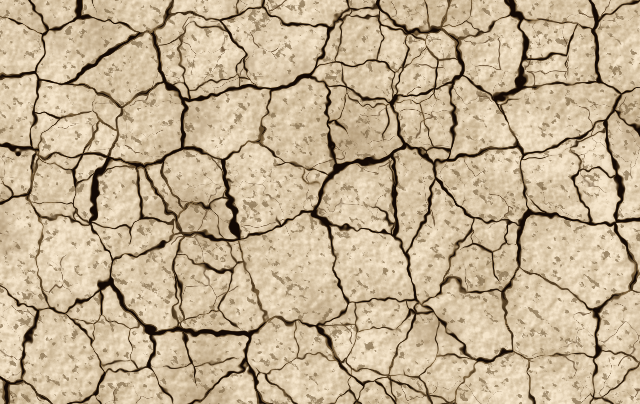
Reproduce this texture procedurally as a WebGL 1 fragment shader.

```glsl
precision highp float;
// Sun-baked mud split into irregular plates by dark, ragged cracks.
// Warped Voronoi borders at three scales give the main, side and hairline
// cracks; layered value noise gives the stained, gritty ground.

uniform vec2 u_resolution;

vec2 hash2(vec2 p) {
  vec3 q = fract(p.xyx * vec3(0.1031, 0.1030, 0.0973));
  q += dot(q, q.yzx + 33.33);
  return fract((q.xx + q.yz) * q.zy);
}

float noise(vec2 p) {
  vec2 i = floor(p), f = fract(p);
  f = f * f * (3.0 - 2.0 * f);
  float bottom = mix(hash2(i).x, hash2(i + vec2(1.0, 0.0)).x, f.x);
  float top = mix(hash2(i + vec2(0.0, 1.0)).x, hash2(i + 1.0).x, f.x);
  return mix(bottom, top, f.y);
}

float fbm(vec2 p) {
  float sum = 0.0, gain = 0.533;
  for (int i = 0; i < 4; i++) {
    sum += gain * noise(p);
    p = mat2(1.6, 1.2, -1.2, 1.6) * p + 7.3;
    gain *= 0.5;
  }
  return sum;
}

vec2 noise2(vec2 p) {
  return vec2(noise(p), noise(p + 41.7)) - 0.5;
}

vec2 seedOffset(vec2 cell) {
  return 0.10 + 0.80 * hash2(cell);
}

// Signed distance to the cracks between cells; each border has its own
// half width between thin and thick. Also returns the enclosing cell.
float cracks(vec2 p, float scale, float thin, float thick, out vec2 cell) {
  p *= scale;
  vec2 home = floor(p), toSeed = vec2(0.0);
  float nearest = 9.0, gap = 9.0;
  cell = home;
  for (int y = -1; y <= 1; y++)
    for (int x = -1; x <= 1; x++) {
      vec2 c = home + vec2(x, y);
      vec2 r = c + seedOffset(c) - p;
      if (dot(r, r) < nearest) {
        nearest = dot(r, r);
        toSeed = r;
        cell = c;
      }
    }
  for (int y = -2; y <= 2; y++)
    for (int x = -2; x <= 2; x++) {
      vec2 c = cell + vec2(x, y);
      vec2 r = c + seedOffset(c) - p;
      vec2 across = r - toSeed;
      if (dot(across, across) > 0.0001) {
        float border = dot(0.5 * (r + toSeed), normalize(across));
        float share = hash2(c + cell + 3.0).y;
        gap = min(gap, border / scale - mix(thin, thick, share * share));
      }
    }
  return gap;
}

void main() {
  vec2 p = gl_FragCoord.xy / u_resolution.y;
  float soft = max(0.6 / u_resolution.y, 0.001);

  // Bend the plates, then make their borders ragged
  vec2 q = p + 0.10 * noise2(p * 2.3) + 0.035 * noise2(p * 9.0);
  q += 0.015 * noise2(p * 30.0) + 0.010 * noise2(p * 75.0) + 5.0;

  // Three generations of cracks, the younger ones fading in and out
  vec2 plate, shard, chip;
  float ragged = 0.0035 * (noise(p * 65.0) - 0.5) + 0.002 * (noise(p * 3.1 + 8.0) - 0.5);
  float mainGap = cracks(q, 5.7, 0.0019, 0.0066, plate) - ragged;
  float split = step(0.52, hash2(plate + 17.0).x);
  float sideGap = cracks(q + 3.7, 8.5, 0.0006, 0.0032, shard) - 0.5 * ragged;
  sideGap += 0.02 * (1.0 - split) + 0.006 * smoothstep(0.55, 0.85, noise(p * 8.0 + 21.0));
  float hairGap = cracks(q + 9.1, 14.0, -0.0006, 0.0016, chip);
  hairGap += 0.012 * smoothstep(0.62, 0.48, noise(p * 6.0 + 33.0));
  float gap = min(mainGap, sideGap);

  // Dry ground: broad tone, per-plate tint, grit and slanting relief
  float grit = noise(p * 150.0) - 0.5;
  float relief = fbm(p * 50.0) - fbm(p * 50.0 + vec2(-0.25, 0.25));
  float tone = 0.62 + 0.95 * (fbm(p * 8.0) - 0.5) + 0.16 * (hash2(plate).y - 0.5);
  tone += 0.50 * grit + 1.7 * relief;
  vec3 color = mix(vec3(0.775, 0.69, 0.555), vec3(0.945, 0.88, 0.775), clamp(tone, -0.3, 1.1));

  // Stains, scattered crumbs and dusty slopes beside the cracks
  vec3 dust = vec3(0.68, 0.585, 0.45);
  float stain = smoothstep(0.55, 0.74, fbm(p * 4.5 + 12.0));
  color = mix(color, dust, stain * (0.15 + 0.6 * noise(p * 110.0)));
  float crumb = smoothstep(0.64, 0.76, fbm(mat2(0.8, 0.6, -0.6, 0.8) * p * vec2(62.0, 80.0) + 60.0));
  color = mix(color, vec3(0.50, 0.41, 0.28), 0.7 * crumb);
  color = mix(color, dust, 0.5 * exp(-max(gap, 0.0) / 0.004));

  // Hairlines, then brown crack walls around a nearly black core
  color = mix(color, vec3(0.36, 0.26, 0.15), 0.85 * smoothstep(soft, -soft, hairGap));
  vec3 wall = mix(vec3(0.22, 0.15, 0.07), vec3(0.52, 0.41, 0.25), noise(p * 40.0 + 4.0));
  color = mix(color, wall, smoothstep(soft, -soft, gap - 0.0010));
  float exposed = 0.0022 * smoothstep(0.5, 0.85, noise(p * 9.0 + 70.0));
  color = mix(color, vec3(0.075, 0.035, 0.015), smoothstep(soft, -soft, gap + 0.0009 + exposed));

  gl_FragColor = vec4(clamp(color, 0.0, 1.0), 1.0);
}
```
